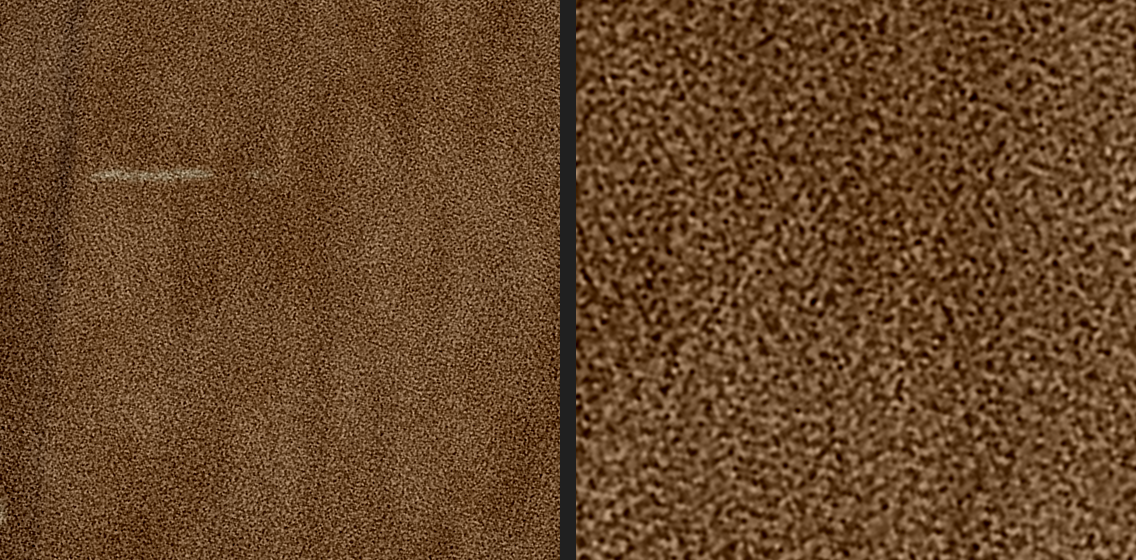
Left, the full canvas; right, a detail of the centre.
A three.js fragment shader for this texture:

```glsl
varying vec2 vUv;

#define BASE_BROWN vec3(0.411, 0.281, 0.159)
#define SCRATCH_COLOR vec3(0.57, 0.50, 0.39)
#define GRAIN_CELLS 300.0
#define GRAIN_CONTRAST 0.38
#define GRAIN_SHARPEN 0.6
#define PATCH_CONTRAST 0.13
#define STREAK_CONTRAST 0.05
#define CREASE_DEPTH 0.085
#define SCRATCH_HEIGHT 0.687

float hash(vec2 p) {
  return fract(sin(dot(p, vec2(127.1, 311.7))) * 43758.5453);
}

// Value noise centred on zero, from -0.5 to 0.5
float noise(vec2 p) {
  vec2 cell = floor(p);
  vec2 f = fract(p);
  f = f * f * (3.0 - 2.0 * f);
  float low = mix(hash(cell), hash(cell + vec2(1.0, 0.0)), f.x);
  float high = mix(hash(cell + vec2(0.0, 1.0)), hash(cell + vec2(1.0, 1.0)), f.x);
  return mix(low, high, f.y) - 0.5;
}

float fbm(vec2 p) {
  float sum = 0.0;
  float amplitude = 0.5;
  for (int i = 0; i < 4; i++) {
    sum += amplitude * noise(p);
    p = mat2(1.6, 1.2, -1.2, 1.6) * p + 17.3;
    amplitude *= 0.65;
  }
  return sum;
}

// Two differently turned noise layers hide the lattice
float speckle(vec2 p) {
  vec2 turnedLeft = mat2(0.92, 0.39, -0.39, 0.92) * p;
  vec2 turnedRight = mat2(0.85, -0.53, 0.53, 0.85) * p;
  return noise(turnedLeft) + noise(turnedRight * 1.13 + 53.0);
}

// Speckle less its surroundings, for crisp grains
float grain(vec2 p) {
  float around = 0.0;
  for (int i = 0; i < 6; i++) {
    float angle = 0.3 + 1.0472 * float(i);
    around += speckle(p + 1.3 * vec2(cos(angle), sin(angle))) / 6.0;
  }
  return speckle(p) - GRAIN_SHARPEN * around;
}

// Soft-ended horizontal span
float span(float x, float start, float end, float soft) {
  return smoothstep(start - soft, start + soft, x)
       * (1.0 - smoothstep(end - soft, end + soft, x));
}

// Slanting dark crease, worn uneven, that fades towards the bottom
float crease(vec2 uv) {
  float center = 0.06 + 0.08 * uv.y + 0.008 * noise(vec2(3.0, uv.y * 7.0));
  float width = mix(0.010, 0.024, uv.y);
  float offset = (uv.x - center) / width;
  float strength = mix(0.35, 1.0, smoothstep(0.35, 0.6, uv.y));
  float wear = 0.9 + 0.8 * noise(uv * vec2(70.0, 22.0));
  return strength * wear * exp(-offset * offset);
}

// Broken pale scratch with frayed edges
float scratch(vec2 uv) {
  float wobble = 0.006 * noise(vec2(uv.x * 24.0, 5.0)) + 0.008 * noise(uv * 130.0);
  float offset = (uv.y - SCRATCH_HEIGHT - wobble) / 0.009;
  float run = span(uv.x, 0.165, 0.375, 0.022) + 0.5 * span(uv.x, 0.44, 0.495, 0.015);
  float wear = 0.85 + 0.9 * noise(uv * vec2(90.0, 180.0));
  return run * wear * exp(-offset * offset);
}

void main() {
  vec2 uv = vUv;
  vec3 color = BASE_BROWN;

  // Mottled stains, redder where they are dark
  float stain = fbm(uv * vec2(9.0, 7.0) + 4.0);
  color += PATCH_CONTRAST * stain * vec3(0.85, 1.0, 1.1);

  // Faint upright streaks with a slight lean
  vec2 lean = vec2(uv.x - 0.07 * uv.y, uv.y);
  float streak = noise(lean * vec2(24.0, 4.0)) + 0.6 * noise(lean * vec2(55.0, 8.0) + 9.0);
  color += STREAK_CONTRAST * streak * vec3(1.0, 0.95, 0.85);

  // Dull left margin and its crease
  float margin = 1.0 - smoothstep(0.03, 0.12, uv.x - 0.06 * uv.y);
  color -= 0.03 * margin * vec3(1.0, 0.7, 0.3);
  color -= CREASE_DEPTH * crease(uv) * vec3(1.0, 0.8, 0.5);

  // Pale wear: the scratch and a scuff on the left edge
  vec2 scuffOffset = (uv - vec2(0.0, 0.083)) * vec2(75.0, 42.0);
  float scuff = exp(-dot(scuffOffset, scuffOffset));
  color = mix(color, SCRATCH_COLOR, clamp(scratch(uv) + 0.7 * scuff, 0.0, 0.9));

  // Fine grain over everything
  color += GRAIN_CONTRAST * grain(uv * GRAIN_CELLS);

  gl_FragColor = vec4(clamp(color, 0.0, 1.0), 1.0);
}
```
